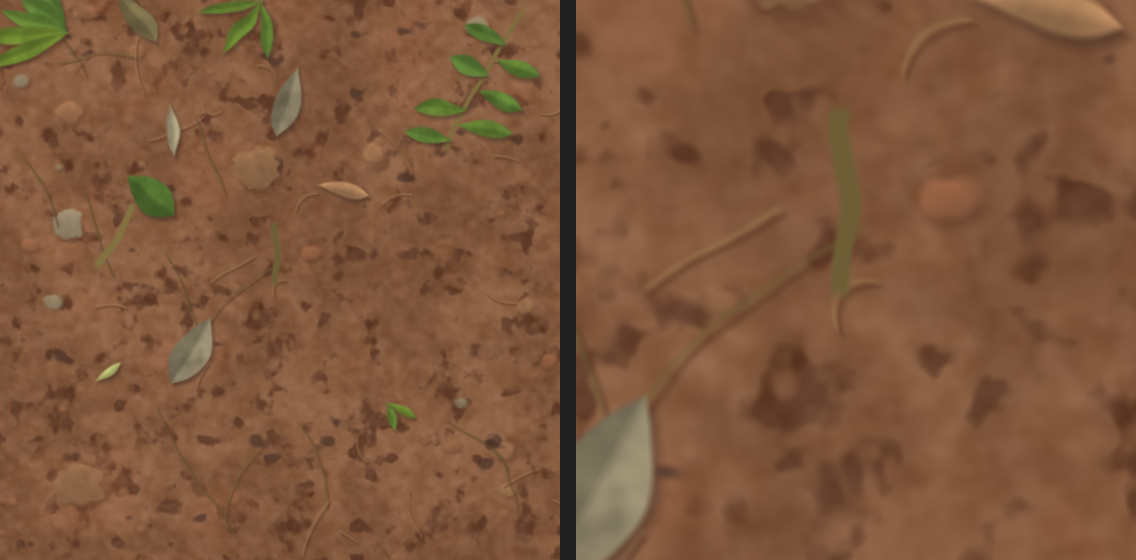
Left, the full canvas; right, a detail of the centre.
Give the GLSL for this texture, as a Shadertoy shader.

```glsl
// Reddish-brown bare soil with pebbles, roots, dry leaves and small green sprigs
const vec3 SOIL = vec3(0.485, 0.325, 0.22);
const vec3 SOIL_LIGHT = vec3(0.555, 0.385, 0.272);
const vec3 SOIL_DARK = vec3(0.35, 0.215, 0.145);
const vec3 SHADOW = vec3(0.25, 0.17, 0.14);
const vec3 TAN = vec3(0.66, 0.49, 0.34);
const vec3 CLAY = vec3(0.62, 0.40, 0.28);
const vec3 STRAW = vec3(0.62, 0.47, 0.31);
const vec3 DRY_GREY = vec3(0.53, 0.49, 0.39);
const vec3 OLIVE = vec3(0.43, 0.37, 0.21);
const vec3 GREEN = vec3(0.34, 0.46, 0.20);
const vec3 FRESH = vec3(0.41, 0.50, 0.18);
const float SOFT = 0.0035;

float hash(vec2 p) {
    return fract(sin(dot(p, vec2(127.1, 311.7))) * 43758.5453);
}

float noise(vec2 p) {
    vec2 i = floor(p), f = fract(p);
    f = f * f * (3.0 - 2.0 * f);
    return mix(mix(hash(i), hash(i + vec2(1, 0)), f.x),
               mix(hash(i + vec2(0, 1)), hash(i + vec2(1, 1)), f.x), f.y);
}

float fbm(vec2 p, int octaves) {
    float sum = 0.0, amp = 0.5, total = 0.0;
    for (int i = 0; i < octaves; i++) {
        sum += amp * noise(p);
        total += amp;
        p = mat2(1.6, 1.2, -1.2, 1.6) * p + 7.3;
        amp *= 0.5;
    }
    return sum / total;
}

float cover(float d, float soft) {
    return 1.0 - smoothstep(-soft, soft, d);
}

// x runs 0..1 from root to tip, y is the sideways distance
vec2 alongAxis(vec2 p, vec2 root, float angle, float len) {
    vec2 dir = vec2(cos(angle), sin(angle));
    p -= root;
    return vec2(dot(p, dir) / len, dot(p, vec2(-dir.y, dir.x)));
}

float strand(vec2 p, vec2 root, float angle, float len, float width, float bend) {
    vec2 q = alongAxis(p, root, angle, len);
    float ends = smoothstep(0.0, 0.08, q.x) * (1.0 - smoothstep(0.9, 1.0, q.x));
    return ends * cover(abs(q.y - bend * q.x * (1.0 - q.x)) - width, SOFT * 0.8);
}

float leafShape(vec2 q, float width) {
    float taper = 0.75 + 0.5 * clamp(q.x, 0.0, 1.0);
    return abs(q.y) - width * 4.0 * q.x * (1.0 - q.x) * taper;
}

vec3 leaf(vec3 col, vec2 p, vec2 root, float angle, float len, float width, vec3 tint) {
    vec2 under = alongAxis(p - vec2(0.004, -0.006), root, angle, len);
    col = mix(col, SHADOW, 0.5 * cover(leafShape(under, width), SOFT * 2.0));
    vec2 q = alongAxis(p, root, angle, len);
    float halves = mix(0.88, 1.08, smoothstep(-0.005, 0.005, q.y));
    vec3 blade = tint * halves * (0.82 + 0.36 * fbm(p * 40.0, 3));
    return mix(col, blade, cover(leafShape(q, width), SOFT));
}

vec3 fan(vec3 col, vec2 p, vec2 root, float angle, float stepAngle, int count, float len, float width) {
    for (int i = 0; i < count; i++) {
        float k = float(i), r = hash(root + k);
        col = leaf(col, p, root, angle + k * stepAngle, len * (0.8 + 0.4 * r), width, mix(GREEN, FRESH, r));
    }
    return col;
}

// Stem with leaves on alternating sides
vec3 sprig(vec3 col, vec2 p, vec2 root, float angle, float len) {
    col = mix(col, OLIVE * 1.15, strand(p, root, angle, len, 0.004, 0.03));
    vec2 dir = vec2(cos(angle), sin(angle));
    for (int i = 0; i < 7; i++) {
        float k = float(i), r = hash(vec2(k, 4.0));
        float side = mod(k, 2.0) < 0.5 ? 1.9 : -1.35;
        vec2 node = root + dir * len * (0.1 + 0.105 * k);
        col = leaf(col, p, node, angle + side + 0.5 * (r - 0.5), 0.075 + 0.025 * r, 0.015, mix(GREEN, FRESH, r * 0.6));
    }
    return col;
}

vec3 soil(vec2 p) {
    float broad = fbm(p * 7.0, 3), clods = fbm(p * vec2(24.0, 29.0) + 31.0, 3);
    vec3 col = mix(SOIL, SOIL_LIGHT, smoothstep(0.34, 0.66, 0.55 * broad + 0.45 * clods));
    col = mix(col, SOIL_DARK, 0.8 * smoothstep(0.58, 0.78, fbm(p * 33.0 + 57.0, 3)));
    col = mix(col, CLAY, 0.35 * smoothstep(0.6, 0.78, fbm(p * 11.0 + 83.0, 3)));
    return col + (fbm(p * 65.0 + 9.0, 2) - 0.5) * 0.09;
}

vec3 pebble(vec3 col, vec2 p, vec2 centre, float size, vec3 tint, float strength) {
    vec2 q = (p - centre) * vec2(1.0, 1.2);
    float rough = size * (0.6 + 0.5 * noise(p * 45.0) + 0.25 * noise(p * 110.0));
    col = mix(col, SOIL_DARK, 0.6 * strength * cover(length(q - size * vec2(0.2, -0.3)) - rough, SOFT * 2.0));
    vec3 face = tint * (0.88 + 0.1 * q.y / size + 0.16 * fbm(p * 60.0, 2));
    return mix(col, face, strength * cover(length(q) - rough, SOFT * 1.5));
}

vec3 litter(vec3 col, vec2 p) {
    for (int i = 0; i < 40; i++) {
        float k = float(i), r = hash(vec2(k, 3.0));
        vec2 crumb = vec2(hash(vec2(k, 1.0)), hash(vec2(k, 2.0)));
        float d = length((p - crumb) * vec2(0.8, 1.2)) - 0.024 * r * noise(p * 70.0 + k);
        col = mix(col, SHADOW, 0.6 * cover(d, SOFT * 1.5));
        vec2 stone = vec2(hash(vec2(k, 5.0)), hash(vec2(k, 6.0)));
        vec3 tint = k > 32.0 ? DRY_GREY * 1.15 : mix(CLAY, TAN, hash(vec2(k, 7.0)));
        col = pebble(col, p, stone, 0.006 + 0.024 * r * r * r, tint, 0.5 + 0.35 * r);
    }
    // Fine roots and straw
    for (int i = 0; i < 34; i++) {
        float k = float(i), r = hash(vec2(k, 11.0));
        vec2 root = vec2(hash(vec2(k, 12.0)), hash(vec2(k, 13.0)));
        float angle = 6.283 * hash(vec2(k, 14.0)), bend = 0.16 * (hash(vec2(k, 15.0)) - 0.5);
        float len = 0.04 + 0.15 * r * r;
        col = mix(col, SOIL_DARK, 0.45 * strand(p + vec2(-0.003, 0.004), root, angle, len, 0.002, bend));
        col = mix(col, mix(STRAW, OLIVE, step(0.75, r)), 0.5 * strand(p, root, angle, len, 0.0016, bend));
    }
    return col;
}

void mainImage(out vec4 fragColor, in vec2 fragCoord) {
    vec2 uv = fragCoord / iResolution.xy;
    vec2 p = uv + 0.009 * (vec2(noise(uv * 22.0), noise(uv * 22.0 + 40.0)) - 0.5);
    vec3 col = litter(soil(p), p);
    col = pebble(col, p, vec2(0.46, 0.70), 0.045, TAN * 0.9, 0.8);
    col = pebble(col, p, vec2(0.14, 0.13), 0.043, TAN * 0.9, 0.7);
    // Dry leaves and stalks
    col = leaf(col, p, vec2(0.375, 0.43), -2.1, 0.13, 0.032, DRY_GREY);
    col = leaf(col, p, vec2(0.53, 0.88), -1.85, 0.13, 0.024, DRY_GREY * 0.95);
    col = leaf(col, p, vec2(0.21, 1.02), -0.95, 0.12, 0.02, mix(DRY_GREY, OLIVE, 0.6));
    col = leaf(col, p, vec2(0.57, 0.67), -0.2, 0.09, 0.013, TAN * 1.05);
    col = leaf(col, p, vec2(0.30, 0.81), -1.4, 0.09, 0.01, DRY_GREY * 1.2);
    col = mix(col, OLIVE * 1.2, strand(p, vec2(0.24, 0.64), -2.1, 0.14, 0.006, 0.03));
    col = mix(col, OLIVE, strand(p, vec2(0.493, 0.61), -1.57, 0.125, 0.006, 0.0));
    // Living plants
    col = leaf(col, p, vec2(0.23, 0.69), -0.75, 0.11, 0.03, GREEN * 0.9);
    col = leaf(col, p, vec2(0.17, 0.32), 0.6, 0.055, 0.008, vec3(0.74, 0.76, 0.45));
    col = fan(col, p, vec2(0.12, 0.94), 2.1, 0.36, 5, 0.13, 0.015);
    col = fan(col, p, vec2(0.47, 1.0), -2.95, 0.72, 3, 0.11, 0.011);
    col = fan(col, p, vec2(0.69, 0.28), -1.2, 0.75, 2, 0.05, 0.007);
    col = sprig(col, p, vec2(0.79, 0.72), 1.06, 0.32);
    fragColor = vec4(clamp(col, 0.0, 1.0), 1.0);
}
```
